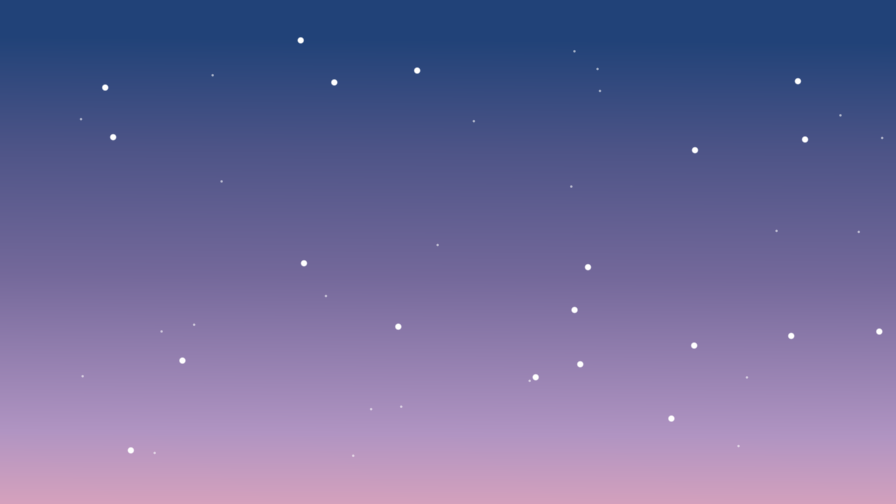
Reproduce this background procedurally as a WebGL 2 fragment shader.

```glsl
#version 300 es
precision highp float;
// A dusk sky: a slightly tilted vertical gradient from deep blue through
// violet to pink, scattered with large bright stars and small faint ones.
// Each star is a soft disc whose place comes from a hash of its index.

uniform vec2 u_resolution;
out vec4 fragColor;

const vec3 NIGHT_BLUE = vec3(0.13, 0.26, 0.47);
const vec3 SLATE = vec3(0.305, 0.33, 0.53);
const vec3 VIOLET = vec3(0.455, 0.41, 0.605);
const vec3 LILAC = vec3(0.69, 0.58, 0.76);
const vec3 PINK = vec3(0.83, 0.63, 0.74);
const vec3 STAR_WHITE = vec3(1.0);

// Pseudo-random point in the unit square
vec2 hash2(float index, float seed) {
    vec2 p = vec2(index * 0.1031 + seed, index * 0.1137 + seed * 1.7);
    return fract(sin(vec2(dot(p, vec2(127.1, 311.7)),
                          dot(p, vec2(269.5, 183.3)))) * 4375.85);
}

// Fraction of the way from a to b, held to 0..1
float ramp(float a, float b, float x) {
    return clamp((x - a) / (b - a), 0.0, 1.0);
}

// Sky colour, with depth 0 at the top and 1 at the bottom
vec3 skyColor(float depth) {
    vec3 color = mix(NIGHT_BLUE, SLATE, ramp(0.08, 0.30, depth));
    color = mix(color, VIOLET, ramp(0.30, 0.55, depth));
    color = mix(color, LILAC, ramp(0.55, 0.86, depth));
    return mix(color, PINK, ramp(0.86, 1.0, depth));
}

// Coverage of a disc with an edge softened by at least one pixel
float disc(vec2 p, vec2 center, float radius, float softness) {
    return 1.0 - smoothstep(radius - softness, radius + softness,
                            length(p - center));
}

// Combined coverage of a layer of scattered stars
float starLayer(vec2 p, float aspect, int count, float seed,
                float radius, float softness) {
    float coverage = 0.0;
    for (int i = 0; i < count; i++) {
        vec2 place = mix(vec2(0.06, 0.01), vec2(0.99, 0.92),
                         hash2(float(i) + 1.0, seed));
        vec2 center = place * vec2(aspect, 1.0);
        coverage = max(coverage, disc(p, center, radius, softness));
    }
    return coverage;
}

void main() {
    // Height is one unit, origin at the lower left
    vec2 p = gl_FragCoord.xy / u_resolution.y;
    float aspect = u_resolution.x / u_resolution.y;
    float pixel = 1.0 / u_resolution.y;

    // Gradient, leaning a little across the width
    float tilt = 0.012 * (p.x / aspect - 0.5);
    vec3 color = skyColor(1.0 - p.y - tilt);

    // Faint small stars, then bright large ones
    float faint = starLayer(p, aspect, 24, 3.7, 0.0022, max(0.0018, 0.5 * pixel));
    float bright = starLayer(p, aspect, 20, 8.3, 0.006, max(0.002, 0.6 * pixel));
    color = mix(color, STAR_WHITE, 0.6 * faint);
    color = mix(color, STAR_WHITE, bright);

    fragColor = vec4(color, 1.0);
}
```
